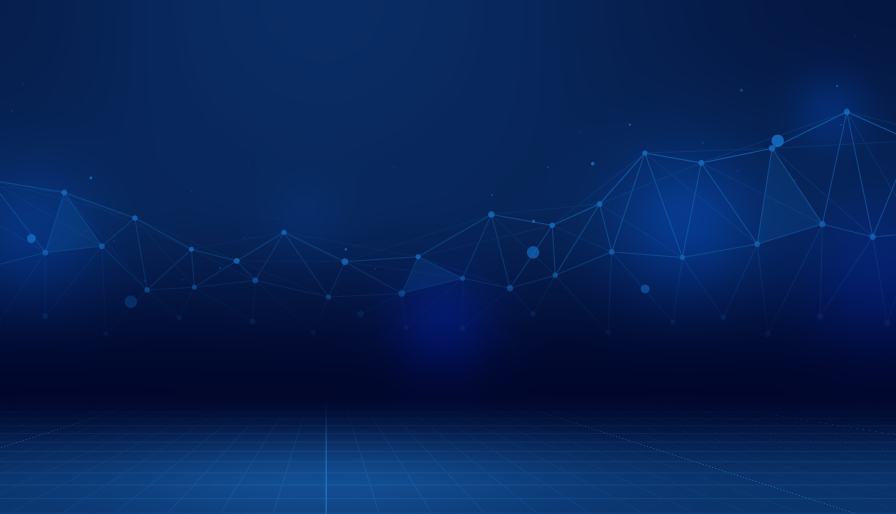
A Shadertoy shader for this background:

```glsl
const float TAU = 6.2831853;
const vec3 ABYSS = vec3(0.002, 0.028, 0.17);
const vec3 SKY = vec3(0.026, 0.138, 0.328);
const vec3 NIGHT = vec3(0.015, 0.09, 0.26);
const vec3 SKY_LIGHT = vec3(0.012, 0.035, 0.065);
const vec3 GLOW = vec3(0.0, 0.09, 0.23);
const vec3 DEEP_GLOW = vec3(0.0, 0.03, 0.19);
const vec3 FLOOR = vec3(0.04, 0.2, 0.42);
const vec3 FLOOR_LIGHT = vec3(0.035, 0.11, 0.16);
const vec3 GRID = vec3(0.05, 0.17, 0.22);
const vec3 LINK = vec3(0.07, 0.43, 0.73);
const vec3 NODE = vec3(0.08, 0.42, 0.76);
const float COLUMNS = 15.0;
const float LINK_WIDTH = 0.0011;
const float NODE_RADIUS = 0.0062;
const float VANISH_X = 0.364;
const float VANISH_Y = 0.333;
const float LANE = 0.31;
const float RUNG = 0.09;
const float DOT_CELL = 0.1;

float aspect, px;

vec2 hash2(vec2 c) {
    vec3 q = fract(c.xyx * vec3(0.1031, 0.103, 0.0973));
    q += dot(q, q.yzx + 33.33);
    return fract((q.xx + q.yz) * q.zy);
}

float cover(float d, float r) { return clamp((r - d) / px + 0.5, 0.0, 1.0); }

float halo(vec2 p, vec2 uvCentre, float r) {
    vec2 d = (p - uvCentre * vec2(aspect, 1.0)) / r;
    return exp(-dot(d, d));
}

float disc(vec2 p, vec2 uvCentre, float r) {
    return cover(length(p - uvCentre * vec2(aspect, 1.0)), r);
}

float link(vec2 p, vec2 a, vec2 b) {
    vec2 e = b - a, d = p - a;
    return cover(length(d - e * clamp(dot(d, e) / dot(e, e), 0.0, 1.0)), LINK_WIDTH);
}

float edgeSide(vec2 p, vec2 a, vec2 b) {
    vec2 e = normalize(b - a);
    return e.x * (p.y - a.y) - e.y * (p.x - a.x);
}

float triangle(vec2 p, vec2 a, vec2 b, vec2 c) {
    return cover(-min(edgeSide(p, a, b), min(edgeSide(p, b, c), edgeSide(p, c, a))), 0.0);
}

// Skyline of the mesh: a valley with a peak on every third column
float ridge(float i) {
    float x = i / COLUMNS;
    float base = 0.51 + 0.14 * (1.0 - smoothstep(0.0, 0.25, x)) + 0.235 * smoothstep(0.4, 0.95, x);
    return base + 0.038 * smoothstep(0.1, 0.3, x) * cos(TAU * (i - 5.0) / 3.0);
}

// Rows 0, 1 and 2 run from the skyline down to the dim base
vec2 node(float i, float row) {
    float x = (i + 0.5 * mod(row, 2.0)) / COLUMNS + 0.018 * sin(i - 7.0 + 2.0 * row);
    float y = ridge(i);
    if (row > 1.5) y = 0.37 + 0.02 * sin(i * 2.3);
    else if (row > 0.5) y = 0.18 + 0.5 * y + 0.035 * cos(TAU * (i - 6.7) / 3.0);
    return vec2(x * aspect, y);
}

vec3 backdrop(vec2 p, vec2 uv) {
    vec3 col = mix(ABYSS, SKY, smoothstep(0.24, 0.62, uv.y));
    float corner = smoothstep(0.5, 1.0, uv.x) + 0.5 * (1.0 - smoothstep(0.0, 0.25, uv.x));
    col = mix(col, NIGHT, corner * smoothstep(0.55, 1.0, uv.y));
    col += SKY_LIGHT * halo(p, vec2(0.36, 1.0), 0.45);
    col += GLOW * (halo(p, vec2(0.765, 0.56), 0.15) + 0.75 * halo(p, vec2(0.035, 0.54), 0.14));
    col += GLOW * (0.65 * halo(p, vec2(0.928, 0.78), 0.075) + 0.25 * halo(p, vec2(0.34, 0.57), 0.08));
    col += DEEP_GLOW * (halo(p, vec2(0.495, 0.37), 0.1) + 0.8 * halo(p, vec2(0.98, 0.46), 0.15));
    return col;
}

vec3 ground(vec3 col, vec2 p, vec2 uv) {
    float h = max(VANISH_Y - uv.y, 0.02);
    float side = p.x - VANISH_X * aspect;
    float fade = 1.0 - smoothstep(0.05, 0.235, uv.y);
    col = mix(col, FLOOR, fade);
    col += FLOOR_LIGHT * fade * exp(-side * side * 5.0) * smoothstep(-0.1, 0.08, uv.y);
    // Lanes meet at the vanishing point; every tenth one is stronger
    float lane = side / (h * LANE);
    float minor = cover(abs(lane - round(lane)) * h * LANE, LINK_WIDTH);
    float major = cover(abs(lane - 10.0 * round(lane / 10.0)) * h * LANE, LINK_WIDTH);
    float rung = log(h) / RUNG + 0.27;
    float across = cover(abs(rung - round(rung)) * h * RUNG, LINK_WIDTH);
    float visible = 1.0 - smoothstep(0.13, 0.235, uv.y);
    return col + GRID * visible * (0.3 * max(minor, across) + 0.75 * major);
}

vec3 network(vec3 col, vec2 p, vec2 uv) {
    float lines = 0.0, dots = 0.0, fill = 0.0;
    float column = floor(uv.x * COLUMNS);
    for (float k = -3.0; k <= 3.0; k++) {
        float i = column + k;
        vec2 a = node(i, 0.0), b = node(i, 1.0), c = node(i, 2.0);
        vec2 a1 = node(i + 1.0, 0.0), b0 = node(i - 1.0, 1.0), b1 = node(i + 1.0, 1.0);
        lines = max(lines, max(link(p, a, a1), 0.75 * max(link(p, a, b), link(p, a, b0))));
        lines = max(lines, 0.6 * link(p, b, b1));
        lines = max(lines, 0.3 * max(link(p, b, c), link(p, b, node(i + 1.0, 2.0))));
        lines = max(lines, 0.25 * max(link(p, a, node(i + 2.0, 0.0)), link(p, a, b1)));
        float size = NODE_RADIUS * (0.75 + 0.35 * hash2(vec2(i + 20.0, 3.0)).x);
        dots = max(dots, max(cover(length(p - a), size), 0.8 * cover(length(p - b), size)));
        dots = max(dots, 0.35 * cover(length(p - c), size));
        if (mod(i, 6.0) == 1.0) fill = max(fill, triangle(p, a, b0, b));
    }
    float strength = 0.35 + 0.3 * smoothstep(0.45, 0.75, uv.x) + 0.1 * (1.0 - smoothstep(0.0, 0.2, uv.x));
    float fade = smoothstep(0.31, 0.52, uv.y);
    col = mix(col, LINK, 0.15 * fill);
    col = mix(col, LINK, lines * strength * (0.15 + 0.85 * fade));
    return mix(col, NODE, dots * (0.2 + 0.6 * fade));
}

// Fine dust hovering around the skyline
float dust(vec2 p, vec2 uv) {
    vec2 cell = floor(p / DOT_CELL), r = hash2(cell + 7.0), s = hash2(cell + 41.0);
    float d = length(p - (cell + 0.15 + 0.7 * r) * DOT_CELL);
    float above = uv.y - ridge(uv.x * COLUMNS);
    float band = smoothstep(-0.15, 0.0, above) * (1.0 - smoothstep(0.1, 0.22, above));
    return cover(d, mix(0.0012, 0.0036, s.x * s.x)) * band * step(0.35, s.y) * (0.35 + 0.55 * s.x);
}

void mainImage(out vec4 fragColor, in vec2 fragCoord) {
    vec2 uv = fragCoord / iResolution.xy;
    aspect = iResolution.x / iResolution.y;
    px = 1.0 / iResolution.y;
    vec2 p = vec2(uv.x * aspect, uv.y);
    vec3 col = backdrop(p, uv);
    col = ground(col, p, uv);
    col = network(col, p, uv);
    col = mix(col, NODE, dust(p, uv));
    // Larger free discs
    float discs = max(disc(p, vec2(0.868, 0.726), 0.012), 0.75 * disc(p, vec2(0.595, 0.509), 0.012));
    discs = max(discs, 0.3 * disc(p, vec2(0.146, 0.413), 0.012));
    discs = max(discs, 0.9 * disc(p, vec2(0.035, 0.536), 0.0085));
    discs = max(discs, 0.6 * disc(p, vec2(0.72, 0.438), 0.0085));
    fragColor = vec4(mix(col, NODE, 0.9 * discs), 1.0);
}
```
